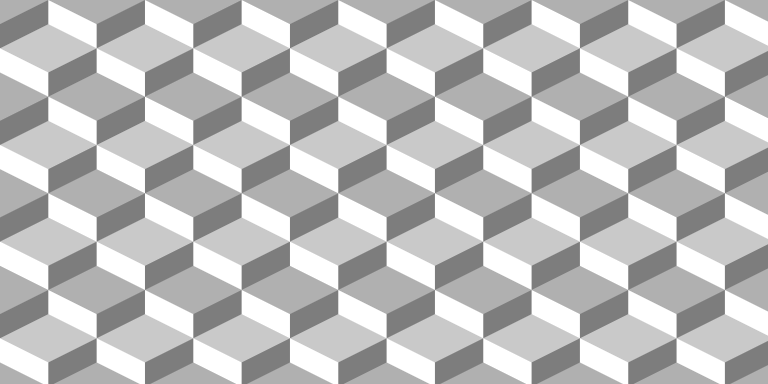
Reproduce this pattern procedurally as a Shadertoy shader.

```glsl
const float PERIOD = 0.2517;          // repeat size, in canvas heights
const vec2 TOP_SLOPE = vec2(0.5, 1.0); // rhombus twice as wide as tall
const float TOP_HALF_HEIGHT = 0.25;    // in repeats

const vec3 LIGHT_TOP = vec3(0.79);
const vec3 MID_TOP = vec3(0.69);
const vec3 LIT_SIDE = vec3(1.0);
const vec3 SHADED_SIDE = vec3(0.49);

// Signed distance to the rhombus at the centre of each unit cell
float rhombusDistance(vec2 p) {
    vec2 q = abs(fract(p) - 0.5);
    return (dot(q, TOP_SLOPE) - TOP_HALF_HEIGHT) / length(TOP_SLOPE);
}

// Positive in the left half of each unit cell, negative in the right half
float stripeDistance(float x) {
    return abs(fract(x - 0.25) - 0.5) - 0.25;
}

float coverage(float dist, float pixel) {
    return clamp(0.5 - dist / pixel, 0.0, 1.0);
}

void mainImage(out vec4 fragColor, in vec2 fragCoord) {
    // Repeat units, measured from the top left corner with y downwards
    float unit = PERIOD * iResolution.y;
    vec2 p = vec2(fragCoord.x, iResolution.y - fragCoord.y) / unit;
    float pixel = 1.0 / unit;

    // Side faces: lit and shaded columns swap every half repeat down
    float row = fract(p.y) < 0.5 ? -1.0 : 1.0;
    float lit = coverage(-row * stripeDistance(p.x), pixel);
    vec3 color = mix(SHADED_SIDE, LIT_SIDE, lit);

    // Top faces: two tones on lattices offset by half a repeat
    color = mix(color, LIGHT_TOP, coverage(rhombusDistance(p), pixel));
    color = mix(color, MID_TOP, coverage(rhombusDistance(p + 0.5), pixel));

    fragColor = vec4(color, 1.0);
}
```
